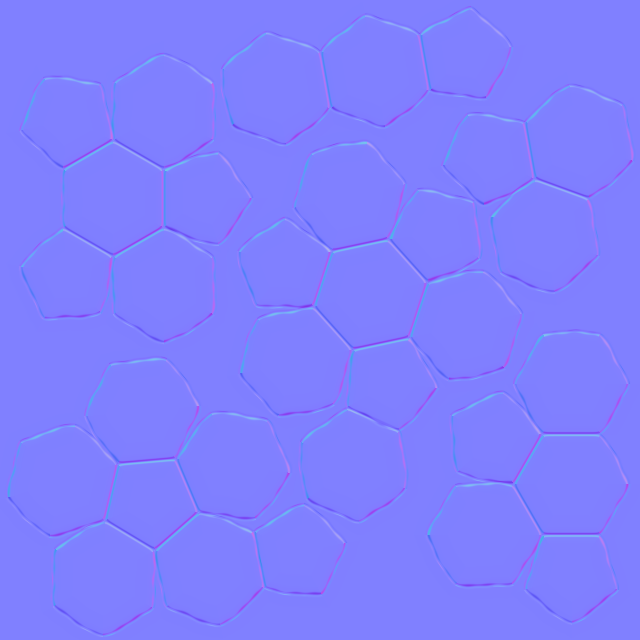
Write a WebGL 1 fragment shader that draws this texture map.

```glsl
precision highp float;
// Tangent-space normal map of a ball unfolded into pentagon and hexagon panels.
// Each cluster is a core panel with neighbours hinged on chosen edges; every
// panel adds the slope of its raised rim, and the sum is encoded as a normal.
uniform vec2 u_resolution;

const float PI = 3.14159265;
const float EDGE = 0.0908;       // side length shared by all panels
const float RIM_WIDTH = 0.00145; // softness of a rim line
const float RIM_INSET = 0.0018;  // distance of a rim line from the seam

vec2 direction(float angle) {
  return vec2(cos(angle), sin(angle));
}

float inradius(float sides) {
  return 0.5 * EDGE / tan(PI / sides);
}

float bell(float x) {
  return exp(-x * x);
}

// 1.0 when the numbered bit of the mask is set
float hasBit(float mask, float index) {
  return mod(floor(mask / exp2(index) + 0.001), 2.0);
}

// Slope of one panel rim; edges in the seam mask stay straight, others waver
vec2 panelSlope(vec2 p, float sides, float angle, float seams, float seed) {
  if (dot(p, p) > 0.0121) return vec2(0.0);
  float sector = 2.0 * PI / sides;
  float edge = floor((atan(p.y, p.x) - angle) / sector + 0.5);
  vec2 normal = direction(angle + edge * sector);
  float along = clamp(dot(p, vec2(-normal.y, normal.x)) / (0.5 * EDGE), -1.0, 1.0);
  float index = floor(mod(edge + 0.5, sides));
  float loose = 1.0 - hasBit(seams, index);

  // Bowed, wavering outline with softened corners
  float phase = seed + index * 2.4;
  float wave = sin(2.6 * along + phase) + 0.25 * sin(7.3 * along + 2.0 * phase);
  float bow = loose * (1.0 - along * along) * (0.0018 + 0.0018 * wave);
  float corner = pow(abs(along), 10.0);
  float d = dot(p, normal) - inradius(sides) - bow + 0.0022 * corner;

  // Inner flank faces outward, outer lip faces back; loose edges are uneven
  float uneven = sin(6.0 * along + 3.0 * phase) * sin(3.1 * along + phase);
  float width = max(RIM_WIDTH, 0.65 / u_resolution.y) * (1.0 + 0.4 * loose * uneven);
  float flank = mix(0.36, 0.35 + 0.24 * uneven, loose) * (1.0 + 0.35 * corner);
  float lip = mix(0.16, 0.11 + 0.28 * max(-uneven, 0.0), loose);
  float slope = flank * bell((d + RIM_INSET) / width)
              - lip * bell((d - RIM_INSET) / width)
              + 0.024 * bell((d + 0.005) / 0.007);
  return normal * slope;
}

// Core panel plus the neighbours whose edge bits are set; around a hexagon
// pentagons and hexagons alternate, around a pentagon all are hexagons
vec2 clusterSlope(vec2 p, vec2 center, float sides, float degrees, float hinges) {
  vec2 local = p - center;
  float angle = radians(degrees);
  float seed = dot(center, vec2(57.0, 91.0));
  vec2 slope = panelSlope(local, sides, angle, hinges, seed);
  for (int i = 0; i < 6; i++) {
    float n = float(i);
    if (n < sides && hasBit(hinges, n) > 0.5) {
      float turn = angle + n * 2.0 * PI / sides;
      float others = (sides > 5.5 && mod(n, 2.0) < 0.5) ? 5.0 : 6.0;
      vec2 offset = direction(turn) * (inradius(sides) + inradius(others));
      slope += panelSlope(local - offset, others, turn + PI, 1.0, seed + 1.7 * n + 1.0);
    }
  }
  return slope;
}

// One detached panel, straight only along the edge that meets its neighbour
vec2 singleSlope(vec2 p, vec2 center, float sides, float degrees) {
  return panelSlope(p - center, sides, radians(degrees), 1.0, center.x * 40.0);
}

void main() {
  vec2 p = gl_FragCoord.xy / u_resolution;

  // Layout: position, core sides, turn in degrees, hinged edges as bits
  vec2 slope = clusterSlope(p, vec2(0.177, 0.690), 6.0, 0.0, 55.0);
  slope += clusterSlope(p, vec2(0.579, 0.540), 6.0, -78.0, 63.0);
  slope += clusterSlope(p, vec2(0.235, 0.217), 5.0, 95.0, 31.0);
  slope += clusterSlope(p, vec2(0.893, 0.243), 6.0, 150.0, 39.0);
  slope += clusterSlope(p, vec2(0.586, 0.889), 6.0, 10.0, 9.0);
  slope += clusterSlope(p, vec2(0.905, 0.779), 6.0, 190.0, 3.0);
  slope += singleSlope(p, vec2(0.552, 0.273), 6.0, 66.0);
  slope += singleSlope(p, vec2(0.466, 0.137), 5.0, 191.0);

  // Skewed relief strengthens upper-left and lower-right rims
  vec2 relief = vec2(0.85 * slope.x, slope.y - 0.35 * slope.x);
  vec3 normal = normalize(vec3(relief, 1.0));
  gl_FragColor = vec4(0.5 + 0.5 * normal, 1.0);
}
```
